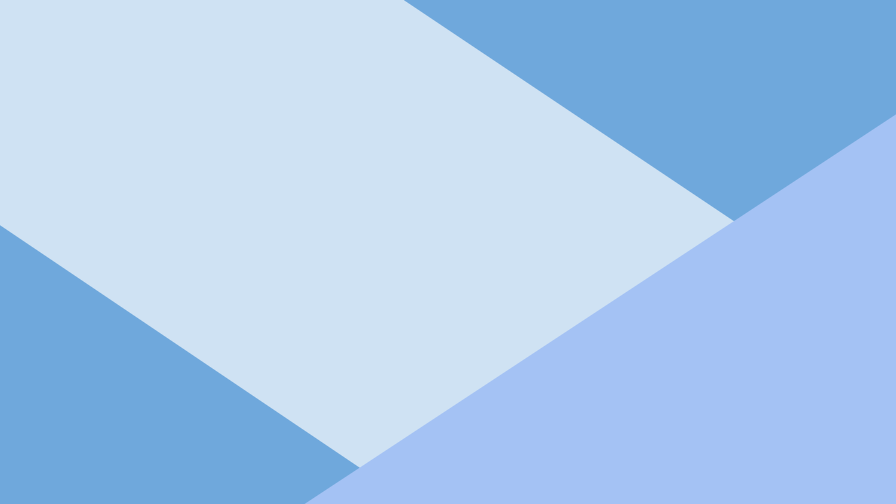
A WebGL 2 fragment shader for this background:

```glsl
#version 300 es
precision highp float;
// Flat geometric background: a pale diagonal band over a blue ground,
// with a periwinkle corner laid across its lower right end.
// Each edge is a straight line; signed distances give smooth coverage.

uniform vec2 u_resolution;
out vec4 outColor;

// Colours
const vec3 GROUND_BLUE = vec3(111.0, 168.0, 220.0) / 255.0;
const vec3 BAND_PALE   = vec3(207.0, 226.0, 243.0) / 255.0;
const vec3 CORNER_BLUE = vec3(164.0, 194.0, 244.0) / 255.0;

// Edge end points, in units of canvas height
const vec2 BAND_TOP_A = vec2(0.8009, 1.0);
const vec2 BAND_TOP_B = vec2(1.4560, 0.5613);
const vec2 BAND_LOW_A = vec2(0.0, 0.5532);
const vec2 BAND_LOW_B = vec2(0.7141, 0.0718);
const vec2 CORNER_A   = vec2(0.6042, 0.0);
const vec2 CORNER_B   = vec2(1.7778, 0.7731);

// Signed distance to the line a-b, positive on its right side
float lineDistance(vec2 p, vec2 a, vec2 b) {
    vec2 along = normalize(b - a);
    return dot(p - a, vec2(along.y, -along.x));
}

// Coverage of the positive side, softened over one pixel
float coverage(float dist, float pixel) {
    return clamp(dist / pixel + 0.5, 0.0, 1.0);
}

void main() {
    float pixel = 1.0 / u_resolution.y;
    vec2 p = gl_FragCoord.xy * pixel;

    // Band between the two falling edges
    float belowTop = lineDistance(p, BAND_TOP_A, BAND_TOP_B);
    float aboveLow = -lineDistance(p, BAND_LOW_A, BAND_LOW_B);
    float band = coverage(min(belowTop, aboveLow), pixel);

    // Corner below the rising edge
    float corner = coverage(lineDistance(p, CORNER_A, CORNER_B), pixel);

    vec3 color = mix(GROUND_BLUE, BAND_PALE, band);
    color = mix(color, CORNER_BLUE, corner);
    outColor = vec4(color, 1.0);
}
```
